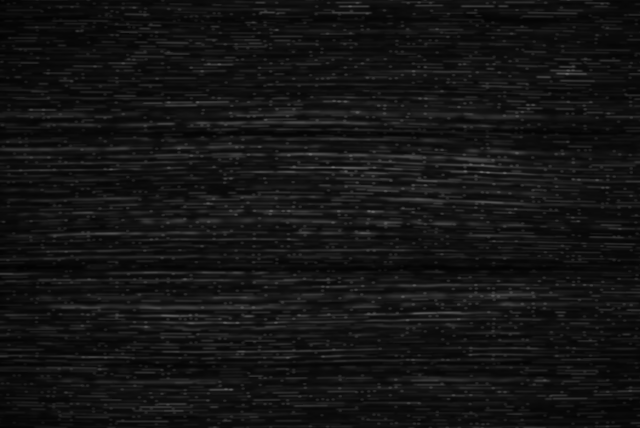
Reproduce this texture procedurally as a WebGL 1 fragment shader.

```glsl
precision highp float;
uniform vec2 u_resolution;

const float RIDGE_ROWS = 57.0;
const float RIDGE_WIDTH = 0.15;
const float RIDGE_LIGHT = 0.19;
const vec2 DASH_GRID = vec2(17.0, 122.0);
const float DASH_SHARE = 0.62;
const float DASH_LIGHT = 0.20;
const vec2 SPECK_GRID = vec2(75.0, 110.0);
const float SPECK_SHARE = 0.13;
const float SPECK_LIGHT = 0.10;
const vec2 FIBRE_SCALE = vec2(9.0, 170.0);
const float FIBRE_LIGHT = 0.05;
const float BASE_LIGHT = 0.024;
const vec4 SEAM_HEIGHT = vec4(0.955, 0.69, 0.375, 0.15);
const vec4 SEAM_DEPTH = vec4(0.6, 0.65, 0.85, 0.45);
const float SEAM_WIDTH = 0.009;

float hash(vec2 p) {
  vec3 q = fract(vec3(p.xyx) * 0.1031);
  q += dot(q, q.yzx + 33.33);
  return fract((q.x + q.y) * q.z);
}

float valueNoise(vec2 p) {
  vec2 cell = floor(p);
  vec2 f = fract(p);
  f = f * f * (3.0 - 2.0 * f);
  float low = mix(hash(cell), hash(cell + vec2(1.0, 0.0)), f.x);
  float high = mix(hash(cell + vec2(0.0, 1.0)), hash(cell + 1.0), f.x);
  return mix(low, high, f.y);
}

// Layered sines bend the grain, most of all towards the right.
float grainHeight(vec2 p) {
  float bend = 0.004 * sin(2.1 * p.x + 5.0 * p.y) + 0.002 * sin(6.3 * p.x - 9.0 * p.y);
  float knot = 0.022 * smoothstep(0.8, 1.5, p.x) * exp(-45.0 * pow(p.y - 0.53, 2.0));
  return p.y + bend + knot;
}

// Long raised lines, one per row, worn away in places.
float ridges(vec2 p) {
  float rows = p.y * RIDGE_ROWS + 0.35 * sin(31.0 * p.y) + 0.2 * sin(73.0 * p.y);
  float row = floor(rows);
  float centre = 0.5 + 0.3 * (hash(vec2(row, 3.0)) - 0.5);
  centre += 0.14 * (valueNoise(vec2(p.x * 24.0, row * 7.0)) - 0.5);
  float offset = (fract(rows) - centre) / RIDGE_WIDTH;
  float wear = 0.55 * valueNoise(vec2(p.x * 5.0, row * 5.0 + 40.0))
             + 0.45 * valueNoise(vec2(p.x * 38.0, row * 3.0 + 90.0));
  float strength = 0.45 + 0.8 * hash(vec2(row, 17.0));
  return exp(-0.5 * offset * offset) * strength * smoothstep(0.15, 0.85, wear);
}

// Cellular scatter of short flat scratches.
float dashes(vec2 p) {
  vec2 g = p * DASH_GRID;
  vec2 cell = floor(g);
  float light = 0.0;
  for (int i = -1; i <= 1; i++) {
    vec2 id = cell + vec2(float(i), 0.0);
    vec2 centre = id + vec2(hash(id + 11.0), 0.35 + 0.3 * hash(id + 23.0));
    float halfLength = 0.1 + 0.6 * hash(id + 37.0);
    vec2 d = abs(g - centre);
    float body = 1.0 - smoothstep(halfLength - 0.08, halfLength + 0.08, d.x);
    body *= exp(-d.y * d.y * 9.0);
    float tone = 0.2 + 0.8 * pow(hash(id + 53.0), 2.0);
    light = max(light, body * tone * step(hash(id + 71.0), DASH_SHARE));
  }
  return light;
}

// Cellular scatter of tiny chips.
float specks(vec2 p) {
  vec2 g = p * SPECK_GRID;
  vec2 id = floor(g);
  vec2 centre = 0.35 + 0.3 * vec2(hash(id + 5.0), hash(id + 9.0));
  float spot = 1.0 - smoothstep(0.1, 0.5, length(fract(g) - centre));
  return spot * step(hash(id + 29.0), SPECK_SHARE);
}

// Dark gaps between boards, uneven along their length.
float seamShade(vec2 p) {
  vec4 d = (SEAM_HEIGHT - p.y) / SEAM_WIDTH;
  float depth = dot(exp(-d * d), SEAM_DEPTH);
  return 1.0 - depth * (0.55 + 0.45 * valueNoise(vec2(p.x * 4.0, 6.0)));
}

void main() {
  vec2 uv = gl_FragCoord.xy / u_resolution;
  vec2 p = gl_FragCoord.xy / u_resolution.y;
  vec2 grain = vec2(p.x, grainHeight(p));

  // Ridges rule the middle; scratches take over at the rim and in patches.
  float patches = valueNoise(vec2(p.x * 2.2, p.y * 11.0) + 4.0);
  float middle = smoothstep(0.02, 0.25, uv.y) * (1.0 - smoothstep(0.68, 0.85, uv.y));
  float ridged = mix(0.35, 1.0, middle) * (1.0 - 0.6 * smoothstep(0.78, 0.9, uv.x));
  float scratched = mix(1.0, 0.6, ridged) * (0.45 + 0.9 * patches);

  float fibre = 0.65 * valueNoise(grain * FIBRE_SCALE)
              + 0.35 * valueNoise(grain * FIBRE_SCALE.yy * vec2(0.35, 1.0));
  float light = BASE_LIGHT + FIBRE_LIGHT * fibre;
  light += RIDGE_LIGHT * ridged * ridges(grain);
  light += DASH_LIGHT * scratched * dashes(grain);
  light += SPECK_LIGHT * specks(grain);

  vec2 rim = (uv - vec2(0.56, 0.5)) * vec2(1.0, 0.9);
  float vignette = 1.08 - 1.25 * dot(rim, rim);
  float bands = 0.78 + 0.44 * valueNoise(vec2(p.x * 0.8, grain.y * 24.0));
  light *= vignette * bands * seamShade(p);
  gl_FragColor = vec4(vec3(light), 1.0);
}
```
